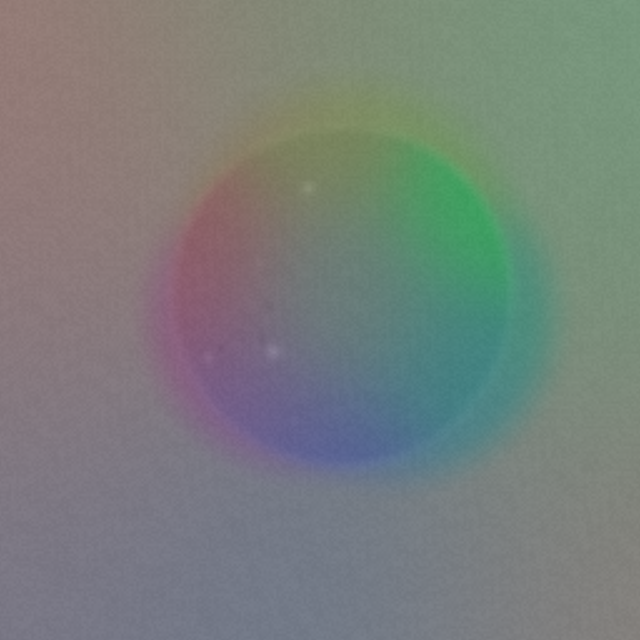
Reproduce this background procedurally as a WebGL 2 fragment shader.

```glsl
#version 300 es
precision highp float;
// A muted pastel field with a translucent, iridescent disc over a soft halo.
// Each layer blends eight colour anchors by Gaussian weight; the halo is a
// union of three offset soft circles, finished with a rim, specks and grain.

uniform vec2 u_resolution;
out vec4 fragColor;

const vec2 DISC_CENTER = vec2(0.534, 0.538);
const float DISC_RADIUS = 0.266;
const vec3 HEART_GREY = vec3(0.42, 0.49, 0.475);

// Field anchors, clockwise from the upper left
const vec2 FIELD_POS[8] = vec2[8](
  vec2(0.0, 0.88), vec2(0.5, 1.0), vec2(1.0, 0.97), vec2(0.95, 0.6),
  vec2(1.0, 0.05), vec2(0.5, 0.05), vec2(0.0, 0.1), vec2(0.0, 0.5));
const vec3 FIELD_COLOR[8] = vec3[8](
  vec3(0.60, 0.475, 0.46), vec3(0.50, 0.54, 0.46),
  vec3(0.46, 0.61, 0.50), vec3(0.47, 0.56, 0.47),
  vec3(0.53, 0.50, 0.48), vec3(0.43, 0.475, 0.54),
  vec3(0.47, 0.465, 0.525), vec3(0.54, 0.47, 0.48));

// Disc anchors: red, olive, green, teal, blue, purple, rose, grey heart
const vec2 DISC_POS[8] = vec2[8](
  vec2(0.306, 0.632), vec2(0.50, 0.776), vec2(0.752, 0.671), vec2(0.71, 0.43),
  vec2(0.52, 0.28), vec2(0.378, 0.378), vec2(0.283, 0.531), vec2(0.53, 0.54));
const vec3 DISC_COLOR[8] = vec3[8](
  vec3(0.56, 0.38, 0.37), vec3(0.48, 0.52, 0.36),
  vec3(0.23, 0.64, 0.37), vec3(0.25, 0.51, 0.51),
  vec3(0.33, 0.38, 0.59), vec3(0.45, 0.36, 0.54),
  vec3(0.55, 0.34, 0.46), HEART_GREY);

// Halo anchors: orange, yellow, lime, cyan, azure, blue, violet, magenta
const vec2 HALO_POS[8] = vec2[8](
  vec2(0.36, 0.77), vec2(0.547, 0.85), vec2(0.73, 0.78), vec2(0.846, 0.55),
  vec2(0.75, 0.3), vec2(0.56, 0.275), vec2(0.39, 0.28), vec2(0.24, 0.5));
const vec3 HALO_COLOR[8] = vec3[8](
  vec3(0.54, 0.48, 0.38), vec3(0.50, 0.55, 0.36),
  vec3(0.43, 0.59, 0.37), vec3(0.28, 0.55, 0.48),
  vec3(0.28, 0.52, 0.52), vec3(0.35, 0.43, 0.58),
  vec3(0.50, 0.37, 0.53), vec3(0.54, 0.37, 0.49));

float hash(vec2 p) {
  return fract(sin(dot(p, vec2(127.1, 311.7))) * 43758.5453);
}

float valueNoise(vec2 p) {
  vec2 cell = floor(p), f = fract(p);
  f = f * f * (3.0 - 2.0 * f);
  return mix(mix(hash(cell), hash(cell + vec2(1, 0)), f.x),
             mix(hash(cell + vec2(0, 1)), hash(cell + vec2(1, 1)), f.x), f.y);
}

// Normalised Gaussian mix of the anchor colours
vec3 blendAnchors(vec2 p, vec2 pos[8], vec3 color[8], float spread) {
  vec3 sum = vec3(0.0);
  float total = 0.0;
  for (int i = 0; i < 8; i++) {
    vec2 d = (p - pos[i]) / spread;
    float w = exp(-0.5 * dot(d, d));
    sum += w * color[i];
    total += w;
  }
  return sum / total;
}

float softCircle(vec2 p, vec2 center, float radius, float blur) {
  return 1.0 - smoothstep(radius - blur, radius + blur, length(p - center));
}

float glow(vec2 p, vec2 center, float size) {
  vec2 d = (p - center) / size;
  return exp(-dot(d, d));
}

// Faint specks, one at a random place in some grid cells
float specks(vec2 p, float density) {
  vec2 cell = floor(p * density);
  vec2 offset = 0.25 + 0.5 * vec2(hash(cell), hash(cell + 17.0));
  float strength = step(0.8, hash(cell + 41.0)) * (hash(cell + 73.0) - 0.5);
  return strength * glow(fract(p * density), offset, 0.12);
}

void main() {
  vec2 p = (gl_FragCoord.xy - 0.5 * u_resolution)
         / min(u_resolution.x, u_resolution.y) + 0.5;

  vec3 color = blendAnchors(p, FIELD_POS, FIELD_COLOR, 0.26);

  // Halo: three overlapping lobes behind the disc
  float clear = 1.0;
  clear *= 1.0 - 0.85 * softCircle(p, vec2(0.547, 0.61), 0.255, 0.05);
  clear *= 1.0 - softCircle(p, vec2(0.482, 0.512), 0.25, 0.04);
  clear *= 1.0 - softCircle(p, vec2(0.608, 0.507), 0.255, 0.045);
  vec3 halo = blendAnchors(p, HALO_POS, HALO_COLOR, 0.1);
  color = mix(color, halo, 0.9 * (1.0 - clear));

  // Disc with a greyed heart and a faint pale rim
  float inside = softCircle(p, DISC_CENTER, DISC_RADIUS, 0.018);
  vec3 film = blendAnchors(p, DISC_POS, DISC_COLOR, 0.095);
  film = mix(film, HEART_GREY, 0.35 * glow(p, vec2(0.53, 0.53), 0.16));
  color = mix(color, film, inside);
  float rim = (length(p - DISC_CENTER) - DISC_RADIUS) / 0.010;
  color += 0.018 * exp(-rim * rim);

  // Highlights, specks and fine grain
  color += 0.08 * glow(p, vec2(0.427, 0.451), 0.011);
  color += 0.06 * glow(p, vec2(0.482, 0.706), 0.010);
  color += 0.04 * glow(p, vec2(0.326, 0.440), 0.009);
  color += 0.06 * inside * specks(p, 16.0);
  color += 0.008 * (valueNoise(p * 40.0) - 0.5);
  color += 0.028 * (valueNoise(p * 256.0) - 0.5);

  fragColor = vec4(clamp(color, 0.0, 1.0), 1.0);
}
```
